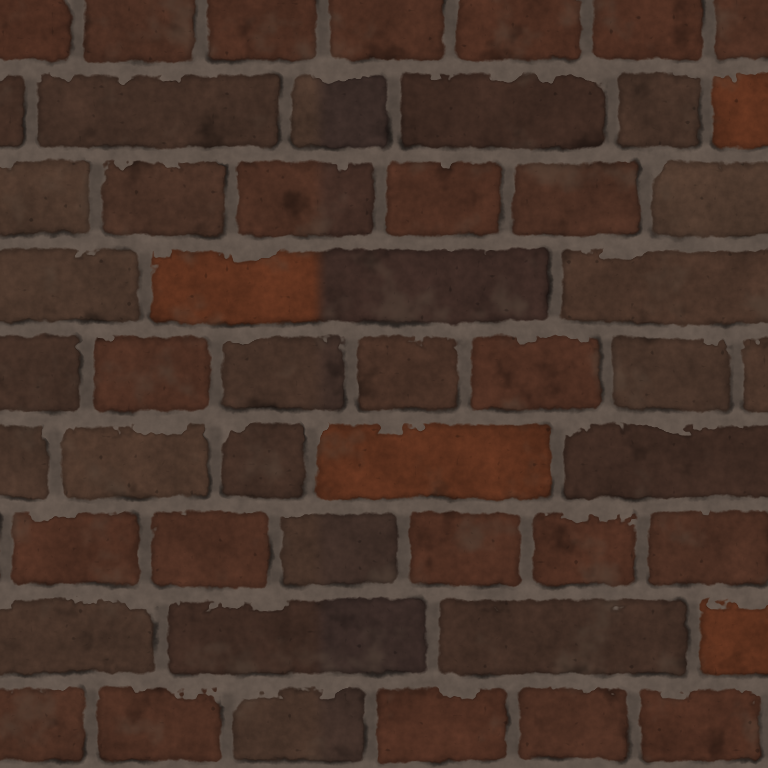
Write a Shadertoy shader that draws this texture.

```glsl
// Old brick wall: alternating header and stretcher courses in smeared, weathered mortar.

const float COURSE = 0.1141;   // height of one course
const float SEAM = 0.416;      // bricks crossing this line turn sooty beyond it
const vec3 MORTAR = vec3(0.375, 0.325, 0.29);
const vec3 DUST   = vec3(0.33, 0.27, 0.225);
const vec3 BROWN  = vec3(0.295, 0.22, 0.175);
const vec3 UMBER  = vec3(0.225, 0.155, 0.125);
const vec3 RED    = vec3(0.29, 0.175, 0.128);
const vec3 ORANGE = vec3(0.345, 0.185, 0.115);
const vec3 SOOT   = vec3(0.205, 0.155, 0.14);

// First joint and joint spacing of each course, bottom to top
const float START[9] = float[9](.128, .232, .015, .081, .111, .221, .124, .016, .091);
const float PITCH[9] = float[9](.176, .345, .166, .328, .168, .495, .182, .378, .168);

struct Brick { float left, right, column, part; };

float hash(vec2 p) {
    vec3 q = fract(p.xyx * vec3(0.1031, 0.1030, 0.0973));
    q += dot(q, q.yzx + 33.33);
    return fract((q.x + q.y) * q.z);
}

float corner(vec2 cell, vec2 offset) {
    float angle = 6.2832 * hash(cell);
    return dot(vec2(cos(angle), sin(angle)), offset);
}

float gradientNoise(vec2 p) {
    vec2 i = floor(p), f = fract(p);
    vec2 u = f * f * f * (f * (f * 6.0 - 15.0) + 10.0);
    vec2 e = vec2(1, 0);
    return mix(mix(corner(i, f), corner(i + e.xy, f - e.xy), u.x),
               mix(corner(i + e.yx, f - e.yx), corner(i + e.xx, f - e.xx), u.x), u.y);
}

float fbm(vec2 p) {
    float sum = 0.0, gain = 1.0;
    for (int i = 0; i < 4; i++) {
        sum += gain * gradientNoise(p);
        p = p * 2.03 + 17.3;
        gain *= 0.55;
    }
    return sum;
}

float roundedBox(vec2 p, vec2 halfSize, float radius) {
    vec2 q = abs(p) - halfSize + radius;
    return length(max(q, 0.0)) + min(max(q.x, q.y), 0.0) - radius;
}

// Slightly irregular position of a vertical joint
float jointX(float column, float row, float start, float pitch) {
    return start + pitch * (column + 0.14 * (hash(vec2(column + 9.0, row + 3.0)) - 0.5));
}

Brick findBrick(float x, float row) {
    float start = START[int(row)], pitch = PITCH[int(row)];
    float k = floor((x - start) / pitch);
    if (x < jointX(k, row, start, pitch)) k -= 1.0;
    else if (x > jointX(k + 1.0, row, start, pitch)) k += 1.0;
    Brick b = Brick(jointX(k, row, start, pitch), jointX(k + 1.0, row, start, pitch), k, 0.0);

    // Some stretchers are cut into a long and a short piece
    bool isCut = mod(row, 4.0) == 3.0 && (row > 5.0 ? k > 0.0 : k < 1.0);
    if (isCut) {
        float cut = mix(b.left, b.right, row > 5.0 ? 0.33 : 0.63);
        if (x > cut) { b.left = cut; b.part = 1.0; }
        else b.right = cut;
    }
    return b;
}

vec3 brickTone(Brick b, float row, float x) {
    vec2 id = vec2(b.column * 2.0 + b.part + 31.0, row * 7.0 + 5.0);
    float isHeader = 1.0 - mod(row, 2.0);
    float warmZone = row > 7.0 || (row < 3.0 && b.left > 0.37) ? 0.55 : 0.0;
    float warmth = hash(id + 40.0) * mix(0.4, 0.75, isHeader) + isHeader * warmZone;
    vec3 tone = mix(BROWN, UMBER, hash(id) * mix(1.0, 0.6, isHeader));
    tone = mix(tone, RED, smoothstep(0.2, 0.8, warmth));
    bool isFired = isHeader < 0.5 && b.column >= 0.0
        && mod(b.column + 2.0 * row, 3.0) == 1.0 && (row < 7.0 || b.part > 0.5);
    if (isFired) tone = ORANGE;
    float beyondSeam = smoothstep(-0.012, 0.012, x - SEAM) * step(b.left, SEAM - 0.03)
        * step(SEAM, b.right);
    return mix(tone, SOOT, beyondSeam * mix(0.85, 0.5, isHeader));
}

void mainImage(out vec4 fragColor, in vec2 fragCoord) {
    vec2 uv = fragCoord / iResolution.xy;
    float blur = max(1.0 / iResolution.y, 0.002);

    // Hand-laid wobble and ragged edges
    vec2 p = uv + vec2(0.004, 0.007) * vec2(gradientNoise(uv * 9.0), gradientNoise(uv * 5.0 + 40.0));
    float row = clamp(floor(p.y / COURSE), 0.0, 8.0);
    Brick b = findBrick(p.x, row);
    vec2 halfSize = vec2((b.right - b.left) * 0.5 - 0.0085, COURSE * 0.5 - 0.0095);
    vec2 local = p - vec2((b.left + b.right) * 0.5, (row + 0.5) * COURSE);
    float d = roundedBox(local, halfSize, 0.009) + 0.0045 * fbm(uv * 38.0);
    float height = local.y / halfSize.y;
    d += 0.017 * smoothstep(0.05, 0.5, fbm(uv * 17.0 + 8.0)) * smoothstep(0.2, 1.0, height);

    // Brick face: mottling, lime dust, stains, pits
    float mottle = fbm(uv * 15.0 + 60.0), grain = fbm(uv * 85.0);
    vec3 face = brickTone(b, row, uv.x) * (1.0 + 0.16 * mottle + 0.11 * grain);
    face = mix(face, DUST, 0.5 * smoothstep(0.15, 0.75, fbm(uv * 11.0 + 23.0)));
    face *= 1.0 - 0.3 * smoothstep(0.25, 0.8, fbm(uv * 13.0 + 90.0));
    face *= 1.0 - 0.25 * smoothstep(0.4, 0.65, gradientNoise(uv * 110.0 + 5.0));
    face *= mix(0.84, 1.0, smoothstep(0.0, 0.009, -d));

    // Mortar, dimmer in the narrow upright joints
    float upright = smoothstep(-0.005, 0.005, abs(local.x) - halfSize.x)
        * smoothstep(1.0, 0.8, abs(height));
    vec3 bed = MORTAR * (1.0 + 0.08 * fbm(uv * 24.0) + 0.07 * grain) * (1.0 - 0.14 * upright);

    // Broken shadow lines under and beside the bricks
    float side = max(smoothstep(0.5, 0.95, -height), smoothstep(0.8, 1.0, local.x / halfSize.x));
    float shadow = smoothstep(0.005, 0.0, abs(d - 0.001)) * side
        * smoothstep(-0.3, 0.4, gradientNoise(uv * 20.0 + 70.0));
    vec3 color = mix(face, bed, smoothstep(-blur, blur, d)) * (1.0 - 0.5 * shadow);
    fragColor = vec4(color, 1.0);
}
```
